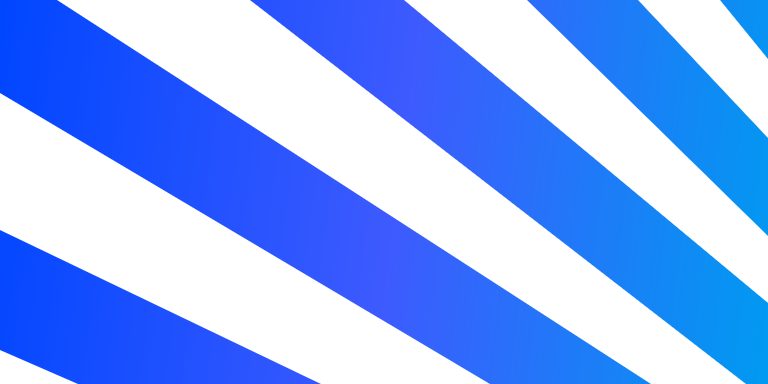
Write a Shadertoy shader that draws this background.

```glsl
const vec3 PAPER = vec3(1.0);
const vec3 DEEP_BLUE = vec3(0.0, 0.275, 1.0);
const vec3 VIOLET = vec3(0.24, 0.355, 0.995);
const vec3 CYAN = vec3(0.0, 0.605, 0.945);

const float GRADIENT_TILT = 0.13;
const float VIOLET_STOP = 1.1;
const float CYAN_STOP = 2.13;

// Each ray: lower edge (intercept, slope), upper edge (intercept, slope),
// in canvas heights measured down from the top left corner.
const int RAY_COUNT = 5;
const vec4 RAYS[RAY_COUNT] = vec4[RAY_COUNT](
    vec4(0.9115, 0.436, 0.599, 0.4798),
    vec4(0.2422, 0.5939, -0.096, 0.6465),
    vec4(-0.504, 0.7742, -0.8758, 0.8324),
    vec4(-1.344, 0.9793, -1.7636, 1.0615),
    vec4(-2.3044, 1.229, -3.0, 1.3)
);

// Signed distance to a sloped line, positive above it.
float distanceAbove(vec2 p, vec2 line) {
    return (line.x + line.y * p.x - p.y) / sqrt(1.0 + line.y * line.y);
}

// Three-stop gradient along a slightly tilted axis.
vec3 rayColor(vec2 p) {
    float t = p.x + GRADIENT_TILT * p.y;
    vec3 leftSide = mix(DEEP_BLUE, VIOLET, clamp(t / VIOLET_STOP, 0.0, 1.0));
    float blend = clamp((t - VIOLET_STOP) / (CYAN_STOP - VIOLET_STOP), 0.0, 1.0);
    return mix(leftSide, CYAN, blend);
}

void mainImage(out vec4 fragColor, in vec2 fragCoord) {
    float pixel = 1.0 / iResolution.y;
    vec2 p = vec2(fragCoord.x, iResolution.y - fragCoord.y) * pixel;

    // Combine the antialiased coverage of all rays.
    float coverage = 0.0;
    for (int i = 0; i < RAY_COUNT; i++) {
        float inside = min(distanceAbove(p, RAYS[i].xy), -distanceAbove(p, RAYS[i].zw));
        coverage = max(coverage, clamp(inside / pixel + 0.5, 0.0, 1.0));
    }

    fragColor = vec4(mix(PAPER, rayColor(p), coverage), 1.0);
}
```
